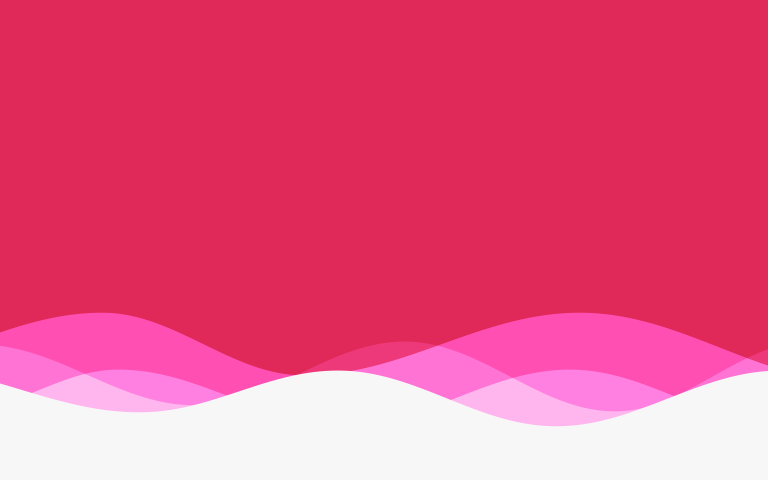
This background is drawn by a Shadertoy shader. Its source:

```glsl
// Translucent pink waves and a white foreground wave beneath a flat crimson sky.

// Height at x of a wave that eases by half cosines through crests and troughs.
float waveHeight(float x, vec2 turns[5]) {
    float height = turns[0].y;
    for (int i = 0; i < 4; i++) {
        float t = clamp((x - turns[i].x) / (turns[i + 1].x - turns[i].x), 0.0, 1.0);
        height += (turns[i + 1].y - turns[i].y) * (0.5 - 0.5 * cos(3.14159 * t));
    }
    return height;
}

// Coverage below a wave, softened over about one pixel.
float below(vec2 uv, vec2 turns[5]) {
    return clamp(0.5 + (waveHeight(uv.x, turns) - uv.y) * iResolution.y, 0.0, 1.0);
}

void mainImage(out vec4 fragColor, in vec2 fragCoord) {
    vec2 uv = fragCoord / iResolution.xy;

    // Turning points of each wave, as fractions of the canvas
    float broad = below(uv, vec2[5](vec2(-0.208, 0.224), vec2(0.133, 0.3485),
        vec2(0.396, 0.218), vec2(0.755, 0.3485), vec2(1.12, 0.203)));
    float middle = below(uv, vec2[5](vec2(-0.026, 0.282), vec2(0.254, 0.1556),
        vec2(0.527, 0.2884), vec2(0.801, 0.143), vec2(1.055, 0.2884)));
    float low = below(uv, vec2[5](vec2(-0.052, 0.145), vec2(0.154, 0.230),
        vec2(0.449, 0.114), vec2(0.742, 0.230), vec2(1.016, 0.118)));
    float front = below(uv, vec2[5](vec2(-0.130, 0.2365), vec2(0.182, 0.141),
        vec2(0.440, 0.228), vec2(0.724, 0.112), vec2(1.016, 0.228)));

    // Sky and broad wave, each lightened where the middle wave overlaps
    vec3 crimson = vec3(0.88, 0.16, 0.35);
    vec3 hotPink = vec3(1.0, 0.31, 0.70);
    vec3 rose = vec3(0.93, 0.22, 0.48);
    vec3 orchid = vec3(1.0, 0.45, 0.83);
    vec3 color = mix(mix(crimson, hotPink, broad), mix(rose, orchid, broad), middle);

    // Low wave, palest where it crosses the middle wave
    vec3 lilac = vec3(1.0, 0.50, 0.88);
    vec3 blush = vec3(1.0, 0.71, 0.93);
    color = mix(color, mix(lilac, blush, middle), low);

    // White foreground
    color = mix(color, vec3(0.97), front);
    fragColor = vec4(color, 1.0);
}
```
